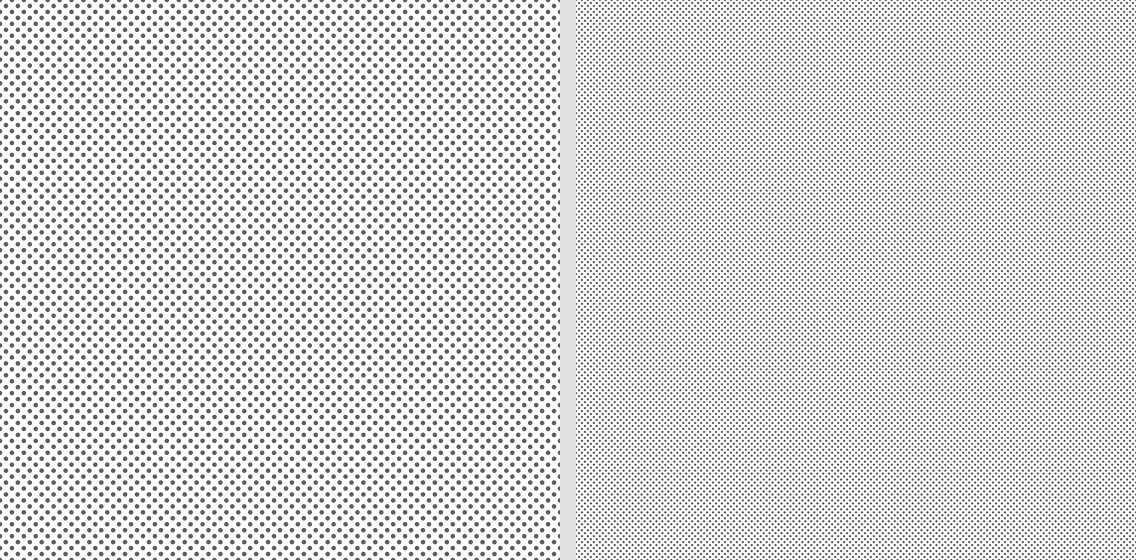
Left, the tile; right, the same tile 2 across and 2 down.
Write a Shadertoy shader that draws this pattern.

```glsl
// Small grey polka dots on a near-white ground, in a staggered grid.
// Each of the 47 x 47 square cells holds a dot at its corners and one at its
// centre; whole cells across and down make the canvas tile without a seam.

// Distance from p to the nearest dot centre, in cells.
float dotCentreDistance(vec2 p) {
    float corner = length(p - floor(p + 0.5));
    float middle = length(fract(p) - 0.5);
    return min(corner, middle);
}

void mainImage(out vec4 fragColor, in vec2 fragCoord) {
    const float CELLS = 47.0;
    vec2 p = fragCoord / iResolution.xy * CELLS;

    // Dot coverage, with an edge one pixel wide
    float pixel = CELLS / min(iResolution.x, iResolution.y);
    float ink = clamp(0.5 + (0.19 - dotCentreDistance(p)) / pixel, 0.0, 1.0);

    vec3 paper = vec3(0.995);
    vec3 grey = vec3(0.36);
    fragColor = vec4(mix(paper, grey, ink), 1.0);
}
```
